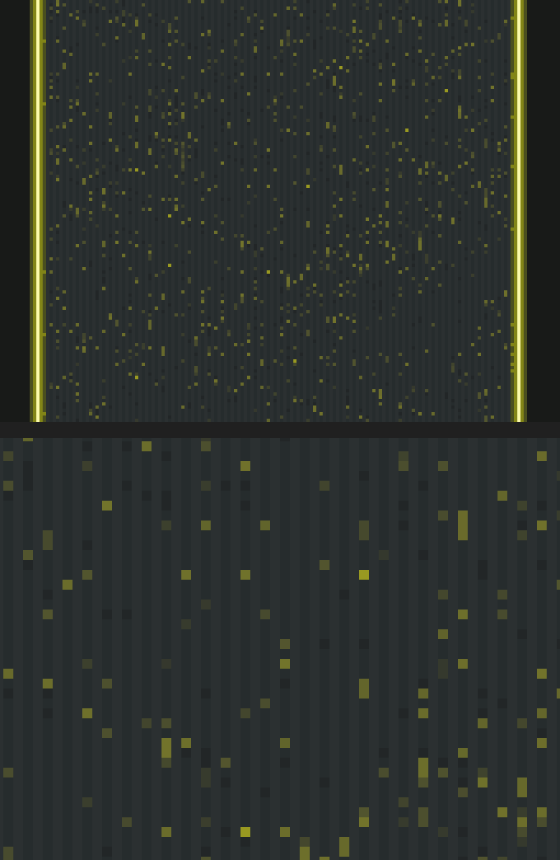
Top, the full canvas; bottom, a detail of the centre.
Reproduce this texture procedurally as a Shadertoy shader.

```glsl
const vec2 GRID = vec2(170.0, 128.0);   // cells across and up the canvas
const float LEFT_BAR = 11.0;            // column of each bright core
const float RIGHT_BAR = 157.0;
const float BRIGHT_SHARE = 0.047;       // shares of the speck columns
const float DIM_SHARE = 0.065;
const float DARK_SHARE = 0.05;
const float SPARK_SHARE = 0.0007;
const float RUN_CHANCE = 0.09;          // chance that a cell repeats the one above
const float HALO_SPARKLE = 0.06;
const int SAMPLES = 4;

const vec3 MARGIN = vec3(0.095, 0.102, 0.095);
const vec3 STRIPE_LIGHT = vec3(0.168, 0.190, 0.192);
const vec3 STRIPE_DARK = vec3(0.150, 0.172, 0.176);
const vec3 DARK_SPECK = vec3(0.132, 0.150, 0.154);
const vec3 DIM_LOW = vec3(0.205, 0.220, 0.176);
const vec3 DIM_HIGH = vec3(0.325, 0.335, 0.180);
const vec3 BRIGHT_LOW = vec3(0.375, 0.385, 0.170);
const vec3 BRIGHT_HIGH = vec3(0.450, 0.455, 0.170);
const vec3 SPARK = vec3(0.600, 0.600, 0.130);
const vec3 CORE = vec3(0.980, 0.980, 0.670);
const vec3 GLOW = vec3(0.510, 0.520, 0.090);
const vec3 HALO = vec3(0.290, 0.310, 0.120);

float hash(vec2 p) {
    vec3 q = fract(vec3(p.xyx) * 0.1031);
    q += dot(q, q.yzx + 33.33);
    return fract((q.x + q.y) * q.z);
}

// Layered sines gather the specks into loose groups, denser near the top
float density(vec2 cell) {
    vec2 p = cell / GRID.y;
    float waves = sin(p.x * 9.0 + 2.0 * sin(p.y * 7.0))
                + sin(p.y * 13.0 - p.x * 6.0 + 1.5);
    return 0.85 + 0.3 * p.y + 0.2 * waves;
}

// Random value per cell, sometimes shared with cells above to form upright runs
vec2 speckSeed(vec2 cell) {
    for (int i = 0; i < 4; i++) {
        if (hash(cell + 71.0) > RUN_CHANCE) break;
        cell.y += 1.0;
    }
    return vec2(hash(cell + 13.0), hash(cell + 157.0));
}

vec3 fieldColour(vec2 cell) {
    if (mod(cell.x, 2.0) < 0.5) return STRIPE_LIGHT;
    vec2 seed = speckSeed(cell);
    float pick = seed.x / density(cell);
    if (pick < SPARK_SHARE) return SPARK;
    pick -= SPARK_SHARE;
    if (pick < BRIGHT_SHARE) return mix(BRIGHT_LOW, BRIGHT_HIGH, seed.y);
    pick -= BRIGHT_SHARE;
    if (pick < DIM_SHARE) return mix(DIM_LOW, DIM_HIGH, seed.y);
    pick -= DIM_SHARE;
    return pick < DARK_SHARE ? DARK_SPECK : STRIPE_DARK;
}

vec3 cellColour(vec2 cell) {
    float bar = min(abs(cell.x - LEFT_BAR), abs(cell.x - RIGHT_BAR));
    bool inside = cell.x > LEFT_BAR && cell.x < RIGHT_BAR;
    if (bar < 0.5) return CORE;
    if (bar < 1.5) return GLOW;
    if (bar < 2.5) {
        bool lit = inside && hash(cell + 37.0) < HALO_SPARKLE;
        return lit ? GLOW : HALO;
    }
    return inside ? fieldColour(cell) : MARGIN;
}

void mainImage(out vec4 fragColor, in vec2 fragCoord) {
    // Average sub-samples to smooth the cell edges
    vec3 colour = vec3(0.0);
    for (int y = 0; y < SAMPLES; y++) {
        for (int x = 0; x < SAMPLES; x++) {
            vec2 offset = (vec2(x, y) + 0.5) / float(SAMPLES) - 0.5;
            vec2 uv = (fragCoord + offset) / iResolution.xy;
            colour += cellColour(floor(uv * GRID));
        }
    }
    fragColor = vec4(colour / float(SAMPLES * SAMPLES), 1.0);
}
```
